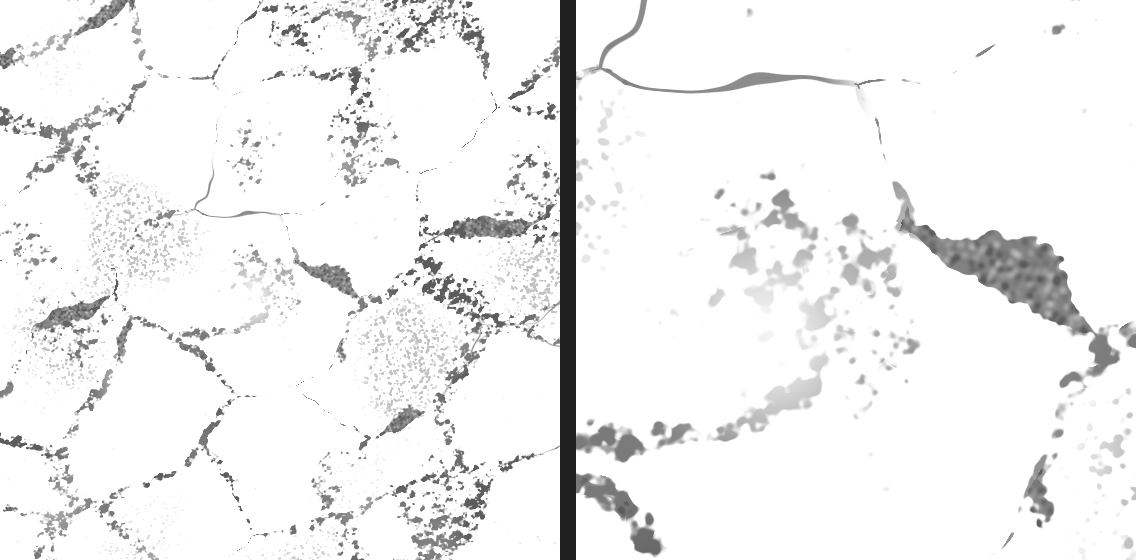
Left, the full canvas; right, a detail of the centre.
A WebGL 2 fragment shader for this texture:

```glsl
#version 300 es
precision highp float;

uniform vec2 u_resolution;
out vec4 outColor;

const float GRAIN_SCALE = 5.0;      // large pale grains across the canvas
const float FRAGMENT_SCALE = 27.0;  // small fragments in the loose seams
const float SPECK_SCALE = 105.0;    // dark specks
const float FINE_SCALE = 230.0;     // texture inside the dark areas
const float SEAM_WIDTH = 0.022;
const float SEAM_VARIATION = 0.024;
const float PORE_WIDTH = 0.017;
const float PORE_RARITY = 0.95;
const float CRACK_WIDTH = 0.0016;
const float SPECK_DARKNESS = 0.52;
const float PORE_DARKNESS = 0.49;
const float HAZE_DARKNESS = 0.24;
const float MAX_DARKNESS = 0.64;
const float SLANT = 0.6;            // direction of the bedding, in radians
const vec2 STRETCH = vec2(0.82, 1.18);

vec3 hash3(vec2 cell) {
    vec3 h = fract(cell.xyx * vec3(0.1031, 0.1030, 0.0973));
    h += dot(h, h.yxz + 33.33);
    return fract((h.xxy + h.yzz) * h.zyx);
}

// Signed soft blobs, one per cell: mean 0, deviation about 1.
float blobs(vec2 p) {
    vec2 cell = floor(p);
    float sum = 0.0;
    for (int y = -1; y <= 1; y++) {
        for (int x = -1; x <= 1; x++) {
            vec2 id = cell + vec2(x, y);
            vec3 h = hash3(id);
            vec2 toSeed = id + h.xy - p;
            float k = max(0.0, 1.0 - dot(toSeed, toSeed));
            sum += (h.z * 2.0 - 1.0) * k * k * k;
        }
    }
    return sum * 2.6;
}

// Distance to the border between the two nearest cells.
float cellBorder(vec2 p) {
    vec2 cell = floor(p);
    vec2 nearest = vec2(9.0), second = vec2(9.0);
    for (int y = -1; y <= 1; y++) {
        for (int x = -1; x <= 1; x++) {
            vec2 id = cell + vec2(x, y);
            vec2 toSeed = id + hash3(id + 71.0).xy - p;
            if (dot(toSeed, toSeed) < dot(nearest, nearest)) {
                second = nearest;
                nearest = toSeed;
            } else if (dot(toSeed, toSeed) < dot(second, second)) {
                second = toSeed;
            }
        }
    }
    vec2 between = second - nearest;
    return 0.5 * dot(nearest + second, between) / max(length(between), 1e-4);
}

vec2 warp(vec2 p) {
    return vec2(blobs(p + 13.0), blobs(p + 57.0));
}

void main() {
    float shortSide = min(u_resolution.x, u_resolution.y);
    vec2 uv = gl_FragCoord.xy / shortSide;
    float pixel = 1.0 / shortSide;

    // Bent, slanted space shared by grains and specks
    vec2 bent = uv + 0.016 * warp(uv * 7.0) + 0.0032 * warp(uv * 38.0);
    float c = cos(SLANT), s = sin(SLANT);
    mat2 bedding = mat2(c, -s, s, c);
    vec2 slanted = bedding * bent * STRETCH + 3.0;
    vec2 speckSpace = bedding * uv * STRETCH + 5.0;

    float border = cellBorder(slanted * GRAIN_SCALE) / GRAIN_SCALE;
    float fragment = cellBorder(slanted * FRAGMENT_SCALE) / FRAGMENT_SCALE;
    float fine = blobs(uv * FINE_SCALE + 19.0);
    float speck = (blobs(speckSpace * SPECK_SCALE) + 0.6 * fine) / 1.17;

    // Loose seams of specks between the grains
    float seam = max(SEAM_WIDTH + SEAM_VARIATION * blobs(uv * 4.0 + 31.0), 0.001);
    float density = 1.0 - smoothstep(0.3 * seam, seam, border);
    density = max(density, 0.8 * smoothstep(0.9, 1.9, blobs(bent * 6.0 + 83.0)));
    float threshold = mix(2.6, -0.85, density) + smoothstep(0.002, 0.011, fragment);
    float tone = SPECK_DARKNESS * (1.0 + 0.25 * blobs(uv * 9.0 + 47.0));
    tone *= mix(0.15, 1.0, smoothstep(0.0, 0.6, density));
    float dark = tone * smoothstep(threshold, threshold + 1.3, speck);

    // Faint haze of fine dots
    float haze = smoothstep(0.4, 1.7, blobs(bent * 4.5 + 109.0));
    float dots = smoothstep(0.0, 1.5, fine + 0.6 * speck - mix(2.2, 0.1, haze));
    dark = max(dark, HAZE_DARKNESS * haze * dots);

    // Solid pores where the seams open up
    float poreWidth = PORE_WIDTH * (blobs(uv * 6.5 + 151.0) - PORE_RARITY);
    poreWidth += 0.0015 * speck * step(0.0, poreWidth);
    float pore = 1.0 - smoothstep(-pixel, pixel, border - poreWidth);
    pore *= step(0.0, poreWidth);
    dark = max(dark, pore * PORE_DARKNESS * (1.0 + 0.15 * fine));

    // Broken hairline cracks
    float crackWidth = CRACK_WIDTH * (0.8 + 0.5 * blobs(uv * 32.0 + 173.0));
    float crack = 1.0 - smoothstep(-pixel, pixel, border - crackWidth);
    crack *= smoothstep(0.2, 1.0, blobs(uv * 5.0 + 197.0));
    dark = max(dark, 0.45 * crack);

    outColor = vec4(vec3(1.0 - clamp(dark, 0.0, MAX_DARKNESS)), 1.0);
}
```
